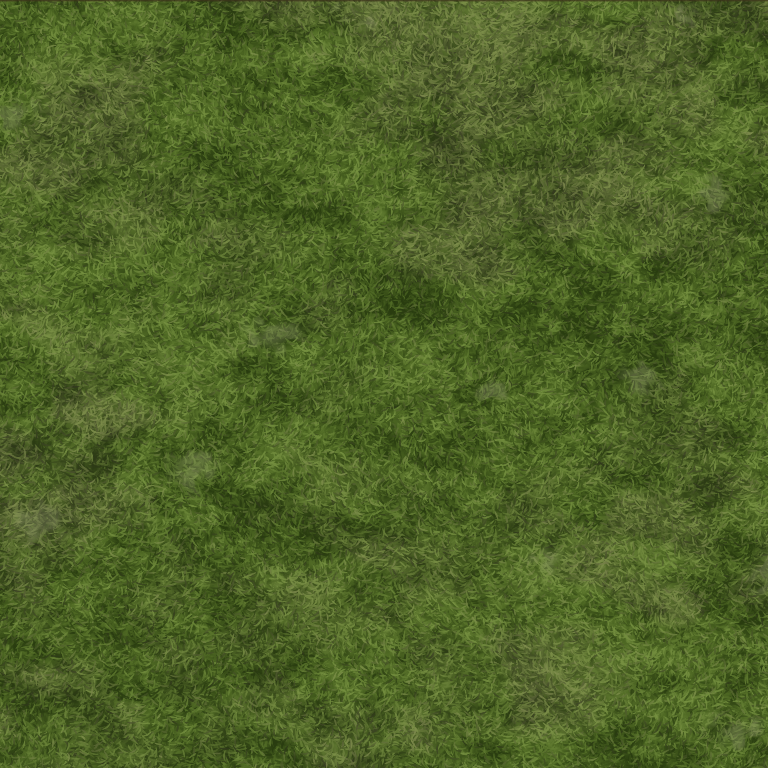
Reproduce this texture procedurally as a Shadertoy shader.

```glsl
// Mown lawn seen from above: short tangled blades, dark clumps and dry, pale patches.

vec3 hash3(vec2 p) {
    vec3 q = fract(p.xyx * vec3(0.1031, 0.1030, 0.0973));
    q += dot(q, q.yxz + 33.33);
    return fract((q.xxy + q.yzz) * q.zyx);
}

// Cellular noise with soft borders: each cell carries one random value
float softCells(vec2 p) {
    vec2 cell = floor(p);
    float sum = 0.0, total = 0.0;
    for (int y = -1; y <= 1; y++)
    for (int x = -1; x <= 1; x++) {
        vec2 id = cell + vec2(x, y);
        vec3 h = hash3(id + 50.0);
        vec2 d = id + h.xy - p;
        float weight = exp(-6.0 * dot(d, d));
        sum += weight * h.z;
        total += weight;
    }
    return sum / total;
}

// Grass colour from shade (0) to sunlit tip (1), greyer where dry
vec3 grassColor(float tone, float dry) {
    vec3 shade = vec3(0.16, 0.235, 0.06);
    vec3 leaf = vec3(0.31, 0.412, 0.14);
    vec3 tip = vec3(0.46, 0.565, 0.25);
    vec3 color = tone < 0.5 ? mix(shade, leaf, tone * 2.0) : mix(leaf, tip, tone * 2.0 - 1.0);
    float light = dot(color, vec3(0.3, 0.6, 0.1));
    return mix(color, light * vec3(1.0, 1.08, 0.62), dry);
}

// Coverage of one tapered blade, d measured from its middle
float blade(vec2 d, float angle, float halfLength, float soft) {
    vec2 along = vec2(cos(angle), sin(angle));
    float t = dot(d, along);
    float bend = 0.25 * t * t;
    float side = abs(dot(d, vec2(-along.y, along.x)) - bend);
    float width = 0.12 * (1.0 - 0.5 * abs(t) / halfLength);
    return (1.0 - smoothstep(width - soft, width + soft, side))
         * (1.0 - smoothstep(halfLength - 0.12, halfLength + 0.12, abs(t)));
}

// Few scattered, ragged pale spots
float paleSpots(vec2 p) {
    vec2 q = p * 5.0;
    float ragged = softCells(p * 75.0) - 0.5;
    float cover = 0.0;
    for (int y = -1; y <= 1; y++)
    for (int x = -1; x <= 1; x++) {
        vec2 id = floor(q) + vec2(x, y);
        vec3 h = hash3(id + 211.0);
        float radius = 0.05 + 0.09 * fract(h.z * 17.0);
        float dist = length((id + h.xy - q) * vec2(0.8, 1.2)) + 0.16 * ragged;
        cover = max(cover, step(0.62, h.z) * (1.0 - smoothstep(radius * 0.3, radius * 1.3, dist)));
    }
    return cover;
}

void mainImage(out vec4 fragColor, in vec2 fragCoord) {
    vec2 p = fragCoord / iResolution.y;
    float cellsAcross = 76.0;
    float soft = max(0.06, 0.6 * cellsAcross / iResolution.y);

    // Broad light and dark clumps, slightly wider than tall
    vec2 wide = p * vec2(0.8, 1.2);
    float clump = 0.30 * softCells(wide * 9.0) + 0.40 * softCells(wide * 27.0 + 7.0)
                + 0.30 * softCells(wide * 58.0 + 19.0) - 0.5;
    float dryness = 0.6 * softCells(wide * 5.0 + 31.0) + 0.4 * softCells(wide * 19.0 + 3.0);
    dryness = smoothstep(0.4, 0.85, dryness);
    float lean = 3.0 * softCells(wide * 14.0 + 83.0) - 1.5;
    float pale = paleSpots(p);

    // Shaded undergrowth
    float ground = softCells(p * 150.0 + 11.0);
    vec3 color = grassColor(clamp(0.08 + 0.5 * ground + 0.6 * clump, 0.0, 1.0), 0.3 * dryness);

    // Layers of blades, lighter towards the top
    for (int layer = 0; layer < 8; layer++) {
        float height = float(layer) / 7.0;
        vec2 q = p * (cellsAcross + 3.0 * float(layer)) + float(layer) * vec2(127.3, 91.7);
        for (int y = -1; y <= 1; y++)
        for (int x = -1; x <= 1; x++) {
            vec2 id = floor(q) + vec2(x, y);
            vec3 place = hash3(id);
            vec3 look = hash3(id + 371.0);
            float angle = lean + (place.z - 0.5) * 2.6;
            float cover = blade(q - id - place.xy, angle, 0.35 + 0.35 * look.x, soft);
            float tone = 0.36 + 0.17 * height + 0.85 * (look.y - 0.5) + 0.9 * clump + 0.08 * dryness;
            float dry = clamp(0.65 * dryness + 0.5 * step(0.86, look.z), 0.0, 0.9);
            color = mix(color, grassColor(clamp(tone, 0.0, 1.0), dry), 0.8 * cover);
        }
    }

    // Bleached spots and the thin brown upper border
    color = mix(color, color * 0.55 + vec3(0.25, 0.26, 0.19), 0.75 * pale);
    color = mix(color, vec3(0.23, 0.19, 0.10), 0.7 * smoothstep(0.997, 0.9995, p.y));

    fragColor = vec4(color, 1.0);
}
```
